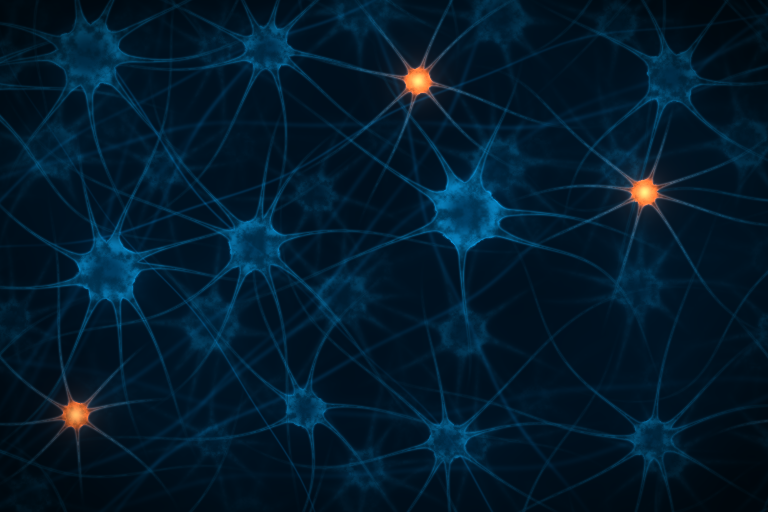
Write a WebGL 1 fragment shader that draws this background.

```glsl
precision highp float;
uniform vec2 u_resolution;

const float TAU = 6.2831853;

float hash(vec2 p) {
  vec3 q = fract(vec3(p.xyx) * 0.1031);
  q += dot(q, q.yzx + 33.33);
  return fract((q.x + q.y) * q.z);
}

float noise(vec2 p) {
  vec2 i = floor(p), f = fract(p);
  f = f * f * (3.0 - 2.0 * f);
  return mix(mix(hash(i), hash(i + vec2(1.0, 0.0)), f.x),
             mix(hash(i + vec2(0.0, 1.0)), hash(i + 1.0), f.x), f.y);
}

float fbm(vec2 p) {
  float sum = 0.0, amp = 0.5;
  for (int i = 0; i < 4; i++) {
    sum += amp * noise(p);
    p = p * 2.03 + 17.0;
    amp *= 0.5;
  }
  return sum;
}

float smoothMin(float a, float b, float k) {
  float h = max(k - abs(a - b), 0.0) / k;
  return min(a, b) - h * h * k * 0.25;
}

// Nearest dendrite: x = signed distance, y = fade towards its tip
vec2 dendrite(vec2 q, float r, float radius, float reach, float seed) {
  float count = 7.0 + floor(seed * 3.0);
  float a = atan(q.y, q.x + 1e-6) / TAU * count + 0.25 * sin(r * 4.0 + seed * 40.0);
  vec2 nearest = vec2(10.0, 0.0);
  for (int i = 0; i < 2; i++) {
    float k = floor(a) + float(i);
    float rnd = hash(vec2(mod(k + 0.5, count), seed * 97.0));
    float turn = a - k - (rnd - 0.5) * 0.6 - 0.1 * sin(r * (7.0 + 6.0 * rnd) + rnd * 40.0);
    float side = r * sin(min(abs(turn) * TAU / count, 1.57));
    float width = 0.0014 + 0.16 * radius * exp((1.0 - r / radius) * 1.5);
    float tip = reach * (0.4 + 0.6 * fract(rnd * 7.31));
    float d = side - width;
    if (d < nearest.x) nearest = vec2(d, 1.0 - smoothstep(0.35 * tip, tip, r));
  }
  return nearest;
}

// One depth layer of neurons scattered on a jittered grid
vec3 neurons(vec3 col, vec2 p, float size, float layer, float blur, float strength) {
  vec2 home = floor(p / size);
  float open = 1.0;
  for (int j = -2; j <= 2; j++) {
    for (int i = -2; i <= 2; i++) {
      vec2 cell = home + vec2(float(i), float(j));
      vec2 key = cell + 31.0 * layer + 50.0;
      float seed = hash(key);
      vec2 jitter = vec2(hash(key + 7.7), hash(key + 19.3)) - 0.5;
      vec2 q = p - (cell + 0.5 + 0.5 * jitter) * size;
      float r = length(q);
      float front = layer < 0.5 ? 1.0 : 0.0;
      float firing = front * (1.0 - step(1.0, mod(cell.x + cell.y + 0.5, 4.0)));
      float scale = hash(key + 3.1);
      float radius = size * mix(0.095 + 0.075 * scale, 0.065, firing);
      float power = strength * mix(0.65 + 0.35 * scale, 1.0, firing) * open;

      float reach = size * mix(1.2, mix(2.1, 1.3, firing), front);
      vec2 arm = dendrite(q, r, radius, reach, seed);
      float grain = smoothstep(0.2, 0.72, fbm(q / radius * 3.5 + seed * 50.0));
      float d = smoothMin(r - radius * (0.92 + 0.12 * grain), arm.x, 0.4 * radius);
      float soma = 1.0 - smoothstep(0.9 * radius, 1.4 * radius, r);
      float fade = mix(arm.y, 1.0, soma);
      float away = max(r - radius, 0.0);
      float cover = (1.0 - smoothstep(-blur, blur, d)) * fade;
      float rim = exp(-pow(d / (0.0009 + blur), 2.0)) * fade;
      float shell = smoothstep(0.25, 1.0, r / radius);

      // Membrane and body, warm where the cell is firing
      float warmth = firing * exp(-away / (2.0 * radius));
      float heat = exp(-2.2 * r * r / (radius * radius));
      vec3 blue = mix(vec3(0.0, 0.23, 0.37), vec3(0.03, 0.48, 0.7), shell * (0.15 + 0.8 * grain));
      blue *= 0.85 + 0.3 * grain;
      blue *= 0.4 + 0.6 * exp(-away * 12.0);
      vec3 ember = mix(vec3(0.5, 0.25, 0.2), vec3(0.85, 0.36, 0.15), soma) * (0.7 + 0.5 * grain);
      ember = mix(ember, vec3(1.0, 0.82, 0.48), heat);
      col = mix(col, mix(blue, ember, warmth), cover * power * mix(0.6, 1.0, soma));
      vec3 edge = mix(vec3(0.02, 0.21, 0.3), vec3(0.3, 0.17, 0.14), warmth);
      col += edge * rim * power * (0.25 + 0.65 * exp(-away * 7.0)) * mix(0.4, 1.0, front);

      // Surrounding glow
      col += vec3(0.0, 0.05, 0.085) * power * exp(-away / (0.45 * radius)) * (1.0 - cover);
      col += vec3(0.5, 0.19, 0.07) * firing * exp(-r / (0.9 * radius));
      open *= 1.0 - front * (1.0 - smoothstep(0.85 * radius, 1.2 * radius, r));
    }
  }
  return col;
}

// Long axons crossing the whole field at varied depths
vec3 axons(vec3 col, vec2 p, float pixel) {
  for (int i = 0; i < 15; i++) {
    float id = float(i);
    float rnd = hash(vec2(id, 4.0));
    float angle = TAU * hash(vec2(id, 9.0));
    vec2 dir = vec2(cos(angle), sin(angle));
    vec2 q = p - vec2(1.5 * hash(vec2(id, 13.0)), hash(vec2(id, 21.0)));
    float along = dot(q, dir);
    float side = dot(q, vec2(-dir.y, dir.x));
    side += 0.05 * sin(along * 4.0 + rnd * 30.0) + 0.006 * sin(along * 15.0 + id);
    float width = max(mix(0.0016, 0.007, rnd), 0.8 * pixel);
    float line = exp(-side * side / (width * width));
    col += vec3(0.005, 0.16, 0.25) * line * mix(0.7, 0.12, rnd) * (0.3 + noise(q * 6.0));
  }
  return col;
}

void main() {
  vec2 p = gl_FragCoord.xy / u_resolution.y;
  vec2 c = gl_FragCoord.xy / u_resolution - 0.5;
  float pixel = 1.0 / u_resolution.y;

  // Deep water-like backdrop
  vec3 col = mix(vec3(0.0, 0.045, 0.09), vec3(0.0, 0.09, 0.16), fbm(p * 3.0 + 4.0));

  col = neurons(col, p + 0.13, 0.25, 2.0, 0.012, 0.1);
  col = neurons(col, p + 0.07, 0.29, 1.0, 0.0055, 0.36);
  col = axons(col, p, pixel);
  col = neurons(col, p, 0.36, 0.0, max(0.0012, 0.6 * pixel), 0.95);

  // Darkened corners
  col *= 1.0 - 0.6 * smoothstep(0.15, 0.6, dot(c, c) * 1.3);
  gl_FragColor = vec4(clamp(col, 0.0, 1.0), 1.0);
}
```
